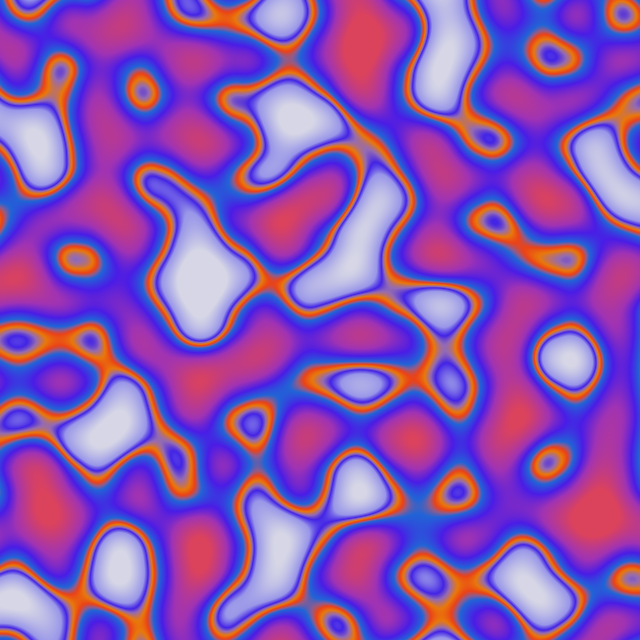
This texture is drawn by a Shadertoy shader. Its source:

```glsl
// Contour-coloured gradient noise: pale islands ringed in orange on a violet and pink field.

const float CELLS = 8.0;          // noise cells across the canvas height
const vec2  OFFSET = vec2(37.0, 91.0);
const float TAU = 6.2831853;

// Ramp colours, from the noise valleys to its peaks
const vec3 PINK       = vec3(0.86, 0.26, 0.36);
const vec3 MAGENTA    = vec3(0.63, 0.20, 0.70);
const vec3 VIOLET     = vec3(0.29, 0.11, 0.90);
const vec3 AZURE      = vec3(0.13, 0.39, 0.84);
const vec3 DUSK       = vec3(0.56, 0.36, 0.55);
const vec3 VERMILION  = vec3(0.92, 0.26, 0.09);
const vec3 ORANGE     = vec3(0.91, 0.47, 0.04);
const vec3 MAUVE      = vec3(0.58, 0.42, 0.70);
const vec3 INDIGO     = vec3(0.26, 0.14, 0.90);
const vec3 PERIWINKLE = vec3(0.60, 0.59, 0.91);
const vec3 PALE       = vec3(0.84, 0.84, 0.90);

const int STOPS = 11;
const vec3 RAMP[STOPS] = vec3[STOPS](PINK, MAGENTA, VIOLET, AZURE, DUSK, VERMILION,
                                     ORANGE, MAUVE, INDIGO, PERIWINKLE, PALE);
// Noise height at which each ramp colour is reached
const float HEIGHT[STOPS] = float[STOPS](-0.45, -0.20, -0.075, 0.025, 0.055, 0.082,
                                         0.115, 0.150, 0.180, 0.240, 0.45);

// Integer hash of a lattice point, 0 to 1
float hash(ivec2 cell) {
    uvec2 q = uvec2(cell) * uvec2(1597334673u, 3812015801u);
    uint h = (q.x ^ q.y) * 1597334673u;
    h = (h ^ (h >> 15)) * 2246822519u;
    h ^= h >> 13;
    return float(h >> 8) / 16777216.0;
}

// Slope contribution of one lattice corner, using a random unit gradient
float corner(ivec2 cell, vec2 toPoint) {
    float angle = TAU * hash(cell);
    return dot(vec2(cos(angle), sin(angle)), toPoint);
}

// Gradient noise with quintic fade, about -0.7 to 0.7
float gradientNoise(vec2 p) {
    ivec2 cell = ivec2(floor(p));
    vec2 f = fract(p);
    vec2 fade = f * f * f * (f * (f * 6.0 - 15.0) + 10.0);
    float bottom = mix(corner(cell, f),
                       corner(cell + ivec2(1, 0), f - vec2(1.0, 0.0)), fade.x);
    float top = mix(corner(cell + ivec2(0, 1), f - vec2(0.0, 1.0)),
                    corner(cell + ivec2(1, 1), f - vec2(1.0, 1.0)), fade.x);
    return mix(bottom, top, fade.y);
}

// Piecewise linear colour ramp
vec3 heightColor(float h) {
    vec3 color = RAMP[0];
    for (int i = 1; i < STOPS; i++) {
        float t = clamp((h - HEIGHT[i - 1]) / (HEIGHT[i] - HEIGHT[i - 1]), 0.0, 1.0);
        color = mix(color, RAMP[i], t);
    }
    return color;
}

void mainImage(out vec4 fragColor, in vec2 fragCoord) {
    vec2 uv = fragCoord / iResolution.y;
    float height = gradientNoise(uv * CELLS + OFFSET);
    fragColor = vec4(heightColor(height), 1.0);
}
```
